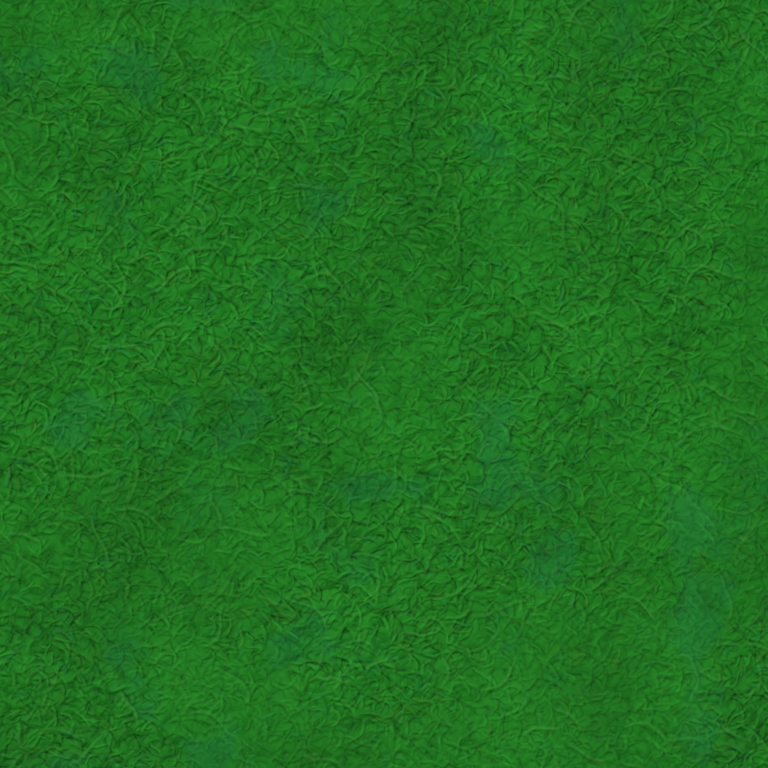
Reproduce this texture procedurally as a three.js fragment shader.

```glsl
// Dense matted green grass: short wavy blades, soft mottling and sparse pale strands.
#define FINE_LAYERS 11
#define FINE_CELLS 38.0
#define PALE_LAYERS 3
#define PALE_CELLS 15.0
#define BLADE_WIDTH 0.0017
#define BLADE_LEAN 0.6
#define MOTTLE 0.11
#define GRAIN 0.10
#define DARK_GREEN vec3(0.085, 0.365, 0.090)
#define LIGHT_GREEN vec3(0.180, 0.550, 0.170)

varying vec2 vUv;

const vec3 OLIVE = vec3(0.27, 0.46, 0.15);
const vec3 TEAL = vec3(0.13, 0.47, 0.29);
const vec3 PALE_GREEN = vec3(0.27, 0.57, 0.24);

vec4 hash4(vec2 p) {
  vec4 q = fract(p.xyxy * vec4(0.1031, 0.1030, 0.0973, 0.1099));
  q += dot(q, q.wzxy + 33.33);
  return fract((q.xxyz + q.yzzw) * q.zywx);
}

float valueNoise(vec2 p) {
  vec2 cell = floor(p);
  vec2 f = fract(p);
  f = f * f * (3.0 - 2.0 * f);
  float below = mix(hash4(cell).x, hash4(cell + vec2(1.0, 0.0)).x, f.x);
  float above = mix(hash4(cell + vec2(0.0, 1.0)).x, hash4(cell + 1.0).x, f.x);
  return mix(below, above, f.y);
}

float fbm(vec2 p) {
  float sum = 0.0;
  float weight = 0.5;
  for (int octave = 0; octave < 4; octave++) {
    sum += weight * valueNoise(p);
    p = mat2(1.6, 1.2, -1.2, 1.6) * p + 7.3;
    weight *= 0.5;
  }
  return sum / 0.9375;
}

// x: blade body, y: shadow along its lower side
vec2 blade(vec2 p, vec4 seed, float width) {
  float angle = BLADE_LEAN + (seed.x + seed.y - 1.0) * 1.9;
  float c = cos(angle);
  float s = sin(angle);
  p = mat2(c, -s, s, c) * p;
  float halfLength = mix(0.3, 0.7, seed.z);
  float along = p.x / halfLength;
  float bend = halfLength * mix(0.08, 0.24, seed.w);
  float across = (p.y - bend * sin(along * 2.8 + seed.y * 6.28)) / width;
  float taper = 1.0 - smoothstep(0.45, 1.0, abs(along));
  float below = across + 1.7;
  return taper * vec2(exp(-across * across), exp(-below * below));
}

vec3 bladeColor(vec4 seed) {
  vec3 color = mix(DARK_GREEN, LIGHT_GREEN, seed.x);
  color = mix(color, OLIVE, 0.5 * smoothstep(0.82, 0.95, seed.y));
  return mix(color, TEAL, 0.5 * smoothstep(0.88, 0.97, seed.z));
}

// Lays one jittered grid of blades over the colour below
vec3 addBlades(vec3 color, vec2 uv, float cells, float layer, float pale) {
  vec2 p = uv * cells + layer * vec2(17.37, 9.71);
  vec2 home = floor(p);
  for (int j = -1; j <= 1; j++) {
    for (int i = -1; i <= 1; i++) {
      vec2 cell = home + vec2(float(i), float(j));
      vec2 key = cell + layer * 61.0;
      vec4 shape = hash4(key + 3.7);
      vec4 tint = hash4(key + 151.3);
      vec2 center = cell + hash4(key + 307.9).xy;
      float width = BLADE_WIDTH * cells * mix(0.8, 1.3, tint.w);
      vec2 cover = blade(p - center, shape, width);
      float present = mix(1.0, 0.65 * step(0.72, tint.w), pale);
      vec3 body = mix(bladeColor(tint), PALE_GREEN, pale * 0.65);
      color *= 1.0 - 0.16 * present * cover.y;
      color = mix(color, body, 0.62 * present * cover.x);
    }
  }
  return color;
}

void main() {
  vec3 middle = mix(DARK_GREEN, LIGHT_GREEN, 0.5);
  vec3 color = middle;

  // Matted turf
  for (int k = 0; k < FINE_LAYERS; k++) {
    color = addBlades(color, vUv, FINE_CELLS, float(k) + 1.0, 0.0);
  }

  // Worn patches lose some of their contrast
  float wear = smoothstep(0.45, 0.7, fbm(vUv * 6.0 + 40.0));
  color = mix(color, middle, 0.35 * wear);

  // Sparse longer strands on top
  for (int k = 0; k < PALE_LAYERS; k++) {
    color = addBlades(color, vUv, PALE_CELLS, float(k) + 31.0, 1.0);
  }

  // Broad light and dark areas, cool tufts and fine grain
  float mottle = fbm(vUv * 9.0) - 0.5;
  float grain = valueNoise(vUv * 230.0) - 0.5;
  float cool = smoothstep(0.62, 0.8, fbm(vUv * 11.0 + 90.0));
  color = mix(color, TEAL * 0.85, 0.3 * cool);
  color *= 1.04 + 2.0 * MOTTLE * mottle + GRAIN * grain;
  gl_FragColor = vec4(color, 1.0);
}
```
